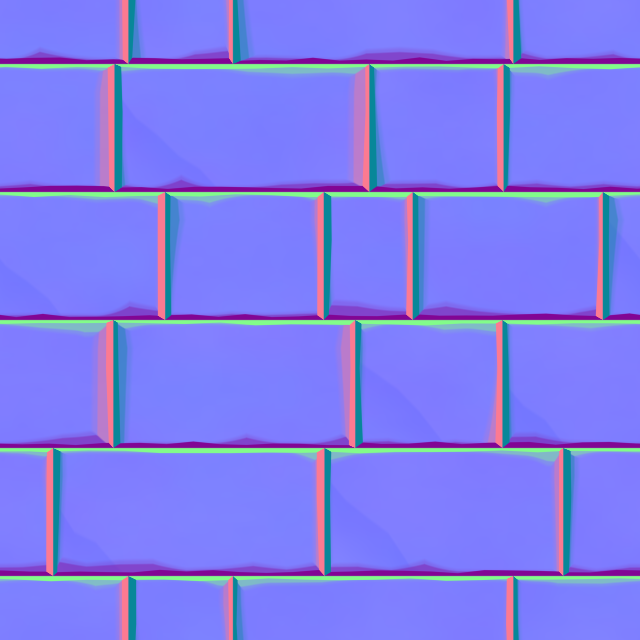
Give the GLSL for this texture map, as a three.js fragment shader.

```glsl
// Tangent-space normal map of a worn stone block wall: five courses with bevelled joints.
varying vec2 vUv;

const float COURSES = 5.0;
const float COURSE_SHIFT = 0.5;     // courses are offset by half a block height
const float EDGE_SOFT = 0.0011;     // half width of smoothed edges
const float FACE_RELIEF = 0.035;    // broad unevenness of block faces
const float GRAIN = 0.008;          // fine unevenness of block faces
const float WORN_STRENGTH = 0.38;   // tint of the shallow facets inside the bevels
const float CHIP_CHANCE = 0.45;     // share of blocks with a sheared lower corner

// Bevel widths and colours, in the order left, right, bottom, top
const vec4 BEVEL = vec4(0.0100, 0.0095, 0.0080, 0.0065);
const vec3 FACE = vec3(0.495, 0.495, 1.0);
const vec3 LEFT_SLOPE = vec3(0.03, 0.53, 0.60);
const vec3 RIGHT_SLOPE = vec3(0.99, 0.48, 0.57);
const vec3 BOTTOM_SLOPE = vec3(0.51, 0.02, 0.58);
const vec3 TOP_SLOPE = vec3(0.51, 0.99, 0.54);
const vec3 GROOVE = vec3(0.50, 0.50, 0.60);

float hash(vec2 p) {
  return fract(sin(dot(p, vec2(127.1, 311.7))) * 43758.5);
}

float noise(vec2 p) {
  vec2 i = floor(p), f = fract(p);
  f = f * f * (3.0 - 2.0 * f);
  return mix(mix(hash(i), hash(i + vec2(1, 0)), f.x),
             mix(hash(i + vec2(0, 1)), hash(i + vec2(1, 1)), f.x), f.y);
}

// Angular one-dimensional noise, like hand-cut stone
float chisel(float t, float seed) {
  float i = floor(t);
  return mix(hash(vec2(i, seed)), hash(vec2(i + 1.0, seed)), t - i);
}

// Positions of the upright joints in a course, counted from below
vec4 courseJoints(float course) {
  if (course < 0.5) return vec4(0.083, 0.507, 0.880, 0.880);
  if (course < 1.5) return vec4(0.177, 0.555, 0.785, 0.785);
  if (course < 2.5) return vec4(0.258, 0.506, 0.645, 0.942);
  if (course < 3.5) return vec4(0.179, 0.577, 0.787, 0.787);
  return vec4(0.2005, 0.364, 0.802, 0.802);
}

// Chisel noise along each of the four edges
vec4 edgeNoise(vec2 along, float seed) {
  return vec4(chisel(along.y * 8.0, seed + 0.1),
              chisel(along.y * 8.0, seed + 0.3),
              chisel(along.x * 24.0, seed + 0.5),
              chisel(along.x * 18.0, seed + 0.7));
}

// Lays mitred slopes of the given widths around a block
vec3 addBevel(vec3 base, vec4 dist, vec4 width, float strength, float soft) {
  bool isLeft = dist.x < dist.y;
  bool isBottom = dist.z < dist.w;
  vec2 d = vec2(min(dist.x, dist.y), min(dist.z, dist.w));
  vec2 w = vec2(isLeft ? width.x : width.y, isBottom ? width.z : width.w);
  vec2 inset = d - w;
  vec2 cover = 1.0 - smoothstep(vec2(-soft), vec2(soft), inset);
  vec2 depth = d / w;
  float mitre = smoothstep(-0.12, 0.12, depth.y - depth.x);
  vec3 side = isLeft ? LEFT_SLOPE : RIGHT_SLOPE;
  vec3 cap = isBottom ? BOTTOM_SLOPE : TOP_SLOPE;
  return mix(base, mix(cap, side, mitre), strength * max(cover.x, cover.y));
}

void main() {
  // Course and height within it
  float rise = vUv.y * COURSES - COURSE_SHIFT;
  float course = mod(floor(rise), COURSES);
  float below = fract(rise) / COURSES;
  float above = 1.0 / COURSES - below;

  // Nearest joints to either side, wrapping around the tile
  vec4 joints = courseJoints(course);
  float left = 1.0, right = 1.0, block = 0.0;
  for (int i = 0; i < 4; i++) {
    float d = fract(vUv.x - joints[i]);
    if (d < left) { left = d; block = float(i); }
    right = min(right, fract(joints[i] - vUv.x));
  }
  vec4 dist = vec4(left, right, below, above);
  vec2 local = vec2(left, below);
  float seed = course * 4.0 + block + 1.0;

  // Gently uneven face
  vec2 p = local * vec2(8.0, 11.0) + seed * 17.0;
  vec2 tilt = FACE_RELIEF * (vec2(noise(p), noise(p + 53.0)) - 0.5);
  tilt += GRAIN * (vec2(noise(p * 5.0), noise(p * 5.0 + 91.0)) - 0.5);

  // Sheared corner, crisp along its upper edge
  float reach = 0.08 + 0.07 * hash(vec2(seed, 2.0));
  float shear = left + below - reach - 0.025 * chisel(left * 30.0, seed + 0.9);
  float chip = (1.0 - smoothstep(-0.004, 0.004, shear)) * smoothstep(-0.12, 0.0, shear);
  tilt -= vec2(0.035, 0.025) * chip * step(hash(vec2(seed, 5.0)), CHIP_CHANCE);
  vec3 colour = FACE + vec3(tilt, 0.0);

  // Shallow worn facets, broader toward the block corners
  vec4 worn = edgeNoise(local * 0.8, seed + 40.0);
  float corner = 1.0 - smoothstep(0.0, 0.06, min(left, right));
  vec4 wornWidth = BEVEL * (0.8 + 1.9 * worn * worn + vec4(0, 0, 0.3, 1.6) * corner * worn);
  colour = addBevel(colour, dist, wornWidth * 1.35, WORN_STRENGTH * 0.4, 0.004);
  colour = addBevel(colour, dist, wornWidth, WORN_STRENGTH, 0.0018);

  // Steep bevels, then the seam where blocks meet
  vec4 width = BEVEL * (0.55 + 0.75 * edgeNoise(local, seed));
  colour = addBevel(colour, dist, width, 1.0, EDGE_SOFT);
  float seam = min(min(left, right), min(below, above));
  gl_FragColor = vec4(mix(GROOVE, colour, smoothstep(0.0, EDGE_SOFT, seam)), 1.0);
}
```
